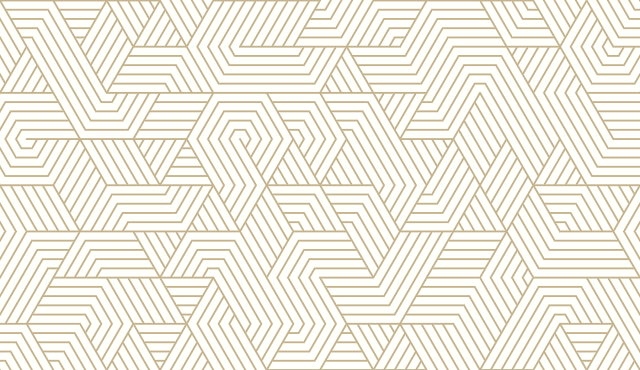
Reproduce this pattern procedurally as a Shadertoy shader.

```glsl
// Gold line bands on white: a triangular grid, each triangle striped parallel to one of its sides.

float hash(vec3 p) {
    return fract(sin(dot(p, vec3(127.1, 311.7, 74.7))) * 43758.5453);
}

// Side the stripes follow: 0 horizontal, 1 rising, 2 falling
int stripeSide(vec2 cell, float facing) {
    return int(min(floor(hash(vec3(cell, facing)) * 3.0), 2.0));
}

void mainImage(out vec4 fragColor, in vec2 fragCoord) {
    // Twelve triangle sides across the canvas, skewed to a rhombic lattice
    vec2 p = fragCoord * 12.0 / iResolution.x;
    float row = p.y * 2.0 / sqrt(3.0);
    vec2 lattice = vec2(p.x - 0.5 * row, row);
    vec2 cell = floor(lattice);
    vec2 f = fract(lattice);

    // Each rhombus splits into an upward (+1) and a downward (-1) triangle
    float facing = f.x + f.y < 1.0 ? 1.0 : -1.0;
    vec3 heights = facing > 0.0
        ? vec3(f.y, f.x, 1.0 - f.x - f.y)
        : vec3(1.0 - f.y, 1.0 - f.x, f.x + f.y - 1.0);

    // Five stripes per triangle, measured from the chosen side
    float stripe = heights[stripeSide(cell, facing)] * 5.0;
    float dist = abs(stripe - round(stripe)) / 5.0;

    // Border lines that belong to the neighbouring triangles
    for (int side = 0; side < 3; side++) {
        vec2 offset = vec2(side == 1, side == 0);
        if (stripeSide(cell - facing * offset, -facing) == side)
            dist = min(dist, heights[side]);
    }

    // Line coverage, smoothed over one pixel
    float pixel = 24.0 / (sqrt(3.0) * iResolution.x);
    float line = clamp((0.02 - dist) / pixel + 0.5, 0.0, 1.0);
    vec3 color = mix(vec3(1.0, 1.0, 0.99), vec3(0.77, 0.70, 0.55), line);
    fragColor = vec4(color, 1.0);
}
```
